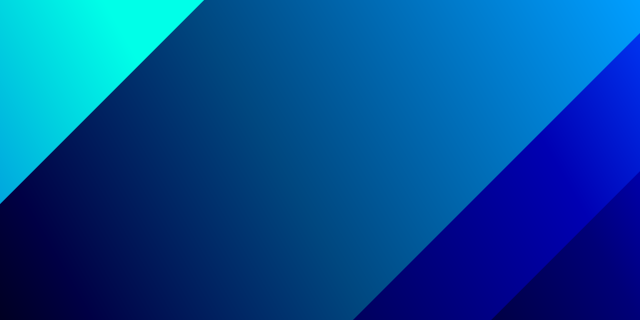
Reproduce this background procedurally as a WebGL 1 fragment shader.

```glsl
precision highp float;
// Diagonal layered bands in aqua, ocean blue, royal blue and navy, each with a slanted gradient.

uniform vec2 u_resolution;

// Band edges, measured along the diagonal from the top left corner (canvas height = 1)
const float AQUA_EDGE  = 0.638;
const float ROYAL_EDGE = 2.103;
const float NAVY_EDGE  = 2.535;

// Shared gradient direction, 30 degrees above horizontal
const vec2 LIGHT_DIR = vec2(0.866, 0.5);

// Gradient stops of each band: low, middle and high position along LIGHT_DIR
const vec3 AQUA_STOPS  = vec3(0.18, 0.48, 0.78);
const vec3 AQUA_LOW    = vec3(0.0, 0.65, 0.87);
const vec3 AQUA_MID    = vec3(0.0, 0.83, 0.88);
const vec3 AQUA_HIGH   = vec3(0.0, 1.0, 0.91);

const vec3 OCEAN_STOPS = vec3(0.25, 1.0, 2.23);
const vec3 OCEAN_LOW   = vec3(0.0, 0.0, 0.27);
const vec3 OCEAN_MID   = vec3(0.0, 0.28, 0.5);
const vec3 OCEAN_HIGH  = vec3(0.0, 0.62, 1.0);
const float CORNER_SHADE = 0.5;

const vec3 ROYAL_STOPS = vec3(0.95, 1.75, 2.18);
const vec3 ROYAL_LOW   = vec3(0.0, 0.0, 0.36);
const vec3 ROYAL_MID   = vec3(0.0, 0.0, 0.7);
const vec3 ROYAL_HIGH  = vec3(0.0, 0.2, 0.94);

const vec3 NAVY_STOPS  = vec3(1.335, 1.73, 1.97);
const vec3 NAVY_LOW    = vec3(0.0, 0.0, 0.27);
const vec3 NAVY_MID    = vec3(0.0, 0.0, 0.47);
const vec3 NAVY_HIGH   = vec3(0.0, 0.0, 0.67);

// Three-colour linear gradient
vec3 ramp(float t, vec3 stops, vec3 low, vec3 mid, vec3 high) {
  float lower = clamp((t - stops.x) / (stops.y - stops.x), 0.0, 1.0);
  float upper = clamp((t - stops.y) / (stops.z - stops.y), 0.0, 1.0);
  return mix(mix(low, mid, lower), high, upper);
}

// Antialiased step across a band edge
float pastEdge(float diagonal, float edge) {
  float halfWidth = 1.0 / u_resolution.y;
  return smoothstep(edge - halfWidth, edge + halfWidth, diagonal);
}

void main() {
  vec2 p = gl_FragCoord.xy / u_resolution.y;
  float diagonal = p.x + 1.0 - p.y;
  float t = dot(p, LIGHT_DIR);

  // Gradient of each band
  vec3 aqua  = ramp(t, AQUA_STOPS, AQUA_LOW, AQUA_MID, AQUA_HIGH);
  vec3 ocean = ramp(t, OCEAN_STOPS, OCEAN_LOW, OCEAN_MID, OCEAN_HIGH);
  vec3 royal = ramp(t, ROYAL_STOPS, ROYAL_LOW, ROYAL_MID, ROYAL_HIGH);
  vec3 navy  = ramp(t, NAVY_STOPS, NAVY_LOW, NAVY_MID, NAVY_HIGH);

  // Darken the lower left corner of the ocean band
  ocean *= mix(CORNER_SHADE, 1.0, clamp(t / OCEAN_STOPS.x, 0.0, 1.0));

  // Layer the bands along the diagonal
  vec3 color = mix(aqua, ocean, pastEdge(diagonal, AQUA_EDGE));
  color = mix(color, royal, pastEdge(diagonal, ROYAL_EDGE));
  color = mix(color, navy, pastEdge(diagonal, NAVY_EDGE));

  gl_FragColor = vec4(color, 1.0);
}
```
